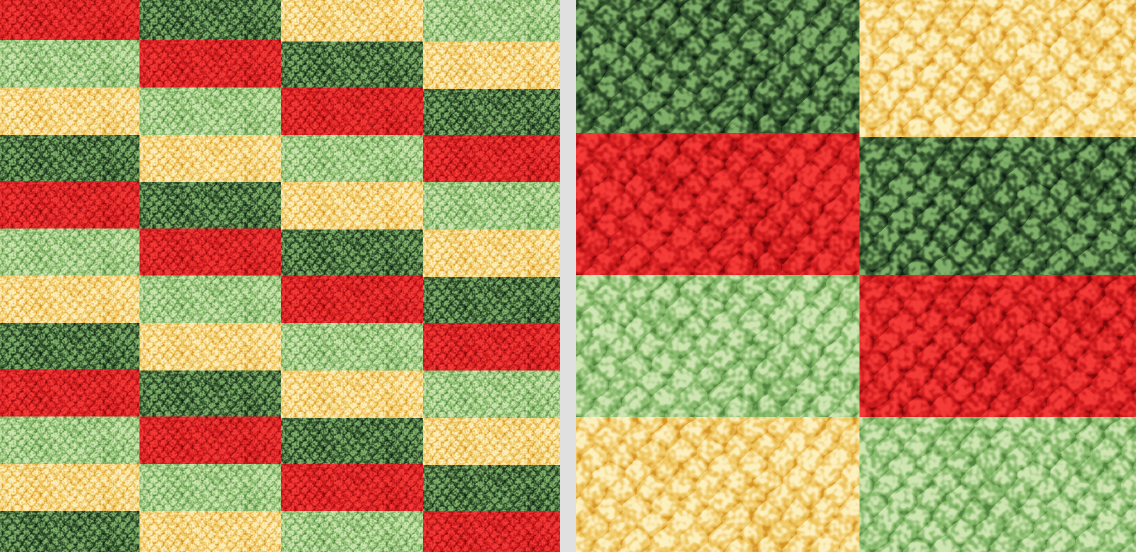
Left, the full canvas; right, a detail of the centre.
Write a Shadertoy shader that draws this pattern.

```glsl
// Staggered columns of red, green, yellow and dark green knitted cloth patches.

// Lengths are fractions of the canvas width; y runs down from the top.
const float PATCH_WIDTH = 0.2528;
const float PATCH_HEIGHT = 0.0846;
const float CYCLE_HEIGHT = 0.336;          // four patches, the dark one slightly shorter
const vec2 GRID_START = vec2(-0.0034, -0.013);
const vec2 STITCH_PITCH = vec2(0.0172, 0.0208);
const float STITCH_RADIUS = 0.0097;
const float STITCH_SLANT = 0.07;
const float STITCH_WOBBLE = 0.0022;
const float STITCH_RELIEF = 0.36;
const float STITCH_VARIATION = 0.16;
const vec2 LIGHT = vec2(-0.12, -0.22);
const float FUZZ_SCALE = 310.0;
const float FUZZ_AMOUNT = 0.62;
const float BLOTCH_SCALE = 22.0;
const float BLOTCH_AMOUNT = 0.22;
const int SAMPLES = 2;                     // antialiasing samples per axis

// Order down each column: red, light green, yellow, dark green.
const vec3 SHADOW[4] = vec3[4](vec3(0.50, 0.03, 0.04), vec3(0.32, 0.52, 0.24),
                               vec3(0.84, 0.58, 0.14), vec3(0.06, 0.13, 0.08));
const vec3 BODY[4] = vec3[4](vec3(0.80, 0.10, 0.11), vec3(0.53, 0.73, 0.42),
                             vec3(0.94, 0.78, 0.38), vec3(0.20, 0.33, 0.18));
const vec3 SHEEN[4] = vec3[4](vec3(0.96, 0.23, 0.22), vec3(0.81, 0.90, 0.70),
                              vec3(0.99, 0.94, 0.75), vec3(0.50, 0.69, 0.41));

float hash(vec2 p) {
    vec3 q = fract(vec3(p.xyx) * 0.1031);
    q += dot(q, q.yzx + 33.33);
    return fract((q.x + q.y) * q.z);
}

float gradientDot(vec2 cell, vec2 offset) {
    float angle = 6.2832 * hash(cell);
    return dot(vec2(cos(angle), sin(angle)), offset);
}

float gradientNoise(vec2 p) {
    vec2 i = floor(p), f = p - i;
    vec2 u = f * f * f * (f * (f * 6.0 - 15.0) + 10.0);
    float low = mix(gradientDot(i, f),
                    gradientDot(i + vec2(1, 0), f - vec2(1, 0)), u.x);
    float high = mix(gradientDot(i + vec2(0, 1), f - vec2(0, 1)),
                     gradientDot(i + vec2(1, 1), f - vec2(1, 1)), u.x);
    return mix(low, high, u.y);
}

// Brightness of the cloth: rounded stitches on two interleaved lattices, plus fuzz
float knitShade(vec2 p) {
    vec2 warp = vec2(gradientNoise(p * 75.0), gradientNoise(p * 75.0 + 40.0));
    vec2 q = p + STITCH_WOBBLE * warp;
    q.y += STITCH_SLANT * q.x;
    q /= STITCH_PITCH;

    vec2 idA = floor(q + 0.5), idB = floor(q) + 0.5;
    vec2 a = (q - idA) * STITCH_PITCH / STITCH_RADIUS;
    vec2 b = (q - idB) * STITCH_PITCH / STITCH_RADIUS;
    bool nearA = dot(a, a) < dot(b, b);
    vec2 d = nearA ? a : b;
    vec2 id = nearA ? idA : idB;

    float shade = 0.52 + STITCH_RELIEF * (1.0 - 2.1 * dot(d, d)) + dot(d, LIGHT);
    shade += STITCH_VARIATION * (hash(id * 2.0 + 17.0) - 0.5);
    shade += FUZZ_AMOUNT * gradientNoise(p * FUZZ_SCALE);
    shade += 0.5 * FUZZ_AMOUNT * gradientNoise(p * FUZZ_SCALE * 0.5 + 9.0);
    shade += BLOTCH_AMOUNT * gradientNoise(p * BLOTCH_SCALE + 3.0);
    return clamp(shade, 0.0, 1.0);
}

vec3 patchwork(vec2 p) {
    p -= GRID_START;
    float column = floor(p.x / PATCH_WIDTH);
    float y = mod(p.y - column * PATCH_HEIGHT, CYCLE_HEIGHT);
    int dye = min(int(y / PATCH_HEIGHT), 3);
    vec2 local = vec2(p.x - column * PATCH_WIDTH, y - float(dye) * PATCH_HEIGHT);

    float shade = knitShade(local);
    vec3 dark = mix(SHADOW[dye], BODY[dye], smoothstep(0.0, 0.5, shade));
    return mix(dark, SHEEN[dye], smoothstep(0.45, 1.0, shade));
}

void mainImage(out vec4 fragColor, in vec2 fragCoord) {
    vec3 color = vec3(0.0);
    for (int j = 0; j < SAMPLES; j++) {
        for (int i = 0; i < SAMPLES; i++) {
            vec2 jitter = (vec2(i, j) + 0.5) / float(SAMPLES) - 0.5;
            vec2 s = fragCoord + jitter;
            color += patchwork(vec2(s.x, iResolution.y - s.y) / iResolution.x);
        }
    }
    fragColor = vec4(color / float(SAMPLES * SAMPLES), 1.0);
}
```
